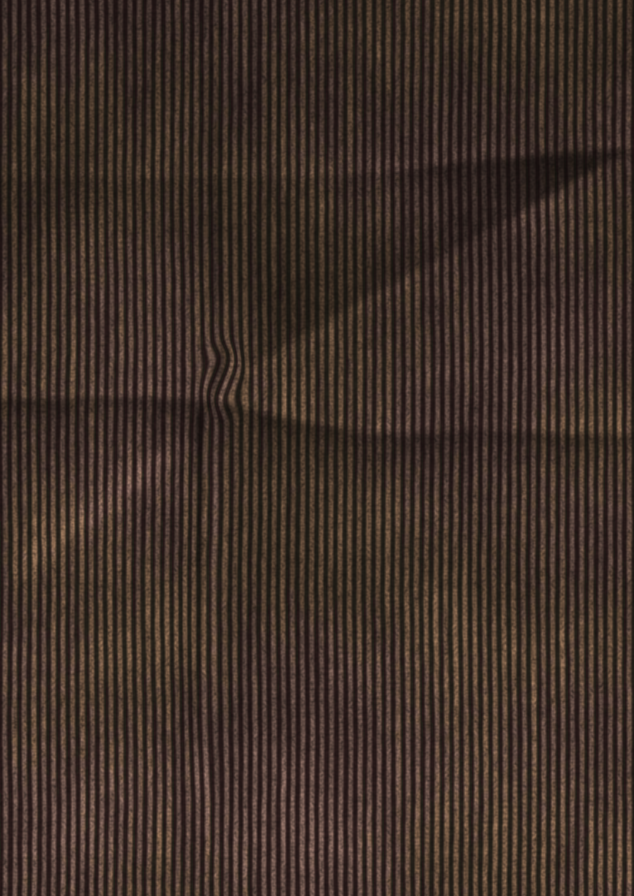
This texture is drawn by a WebGL 1 fragment shader. Its source:

```glsl
precision highp float;
// Dark brown ribbed cloth: fine vertical stripes crossed by soft creases and one pucker.
uniform vec2 u_resolution;

const float RIBS = 66.0;          // stripes across the width
const float RIB_HALF = 0.25;      // half width of a light rib, in pitches
const float RIB_SOFT = 0.13;      // softness of the rib edge, in pitches
const float WOBBLE = 0.005;       // sideways drift of the ribs
const float GRAIN = 0.46;         // strength of the weave grain
const float WEAR = 0.30;          // strength of the broad light and dark patches
const float ASPECT = 1.41436;     // cloth height in widths
const vec2 PUCKER = vec2(0.352, 0.815);
const vec2 PUCKER_SIZE = vec2(0.036, 0.048);
const float PUCKER_LEAN = 0.36;
const vec3 RIB_WARM = vec3(0.385, 0.295, 0.225);
const vec3 RIB_COOL = vec3(0.380, 0.297, 0.268);
const vec3 GROOVE_RED = vec3(0.143, 0.090, 0.088);
const vec3 GROOVE_OLIVE = vec3(0.128, 0.114, 0.088);

vec2 gradientAt(vec2 cell) {
  vec2 q = vec2(dot(cell, vec2(127.1, 311.7)), dot(cell, vec2(269.5, 183.3)));
  return 2.0 * fract(sin(q) * 43758.55) - 1.0;
}

// Gradient noise, roughly -0.7 to 0.7
float noise(vec2 p) {
  vec2 i = floor(p), f = fract(p);
  vec2 u = f * f * f * (f * (f * 6.0 - 15.0) + 10.0);
  vec2 e = vec2(1.0, 0.0);
  float low = mix(dot(gradientAt(i), f), dot(gradientAt(i + e), f - e), u.x);
  float high = mix(dot(gradientAt(i + e.yx), f - e.yx), dot(gradientAt(i + 1.0), f - 1.0), u.x);
  return mix(low, high, u.y);
}

float fbm(vec2 p) {
  float sum = 0.0, amp = 1.0;
  for (int i = 0; i < 4; i++) {
    sum += amp * noise(p);
    p = p * 2.03 + 17.3;
    amp *= 0.5;
  }
  return sum;
}

// Soft band that is 1 between a and b and fades over w
float span(float a, float b, float w, float x) {
  return smoothstep(a - w, a + w, x) * (1.0 - smoothstep(b - w, b + w, x));
}

// Light on the positive side of a crease, shadow on the negative side
float crease(float d, float lightWidth, float darkWidth, float light, float dark) {
  float side = smoothstep(-0.011, 0.011, d);
  return mix(-dark * exp(min(d, 0.0) / darkWidth), light * exp(-max(d, 0.0) / lightWidth), side);
}

float creaseShade(vec2 p) {
  float bend = 0.008 * noise(p * 6.0) + 0.003 * noise(p * 23.0);
  float uneven = 1.0 + 0.9 * noise(p * vec2(6.0, 4.0) + 5.0);
  // Two level creases
  float middle = p.y - 0.787 + 0.057 * smoothstep(0.25, 0.62, p.x) + bend;
  float upper = p.y - 1.134 - 0.044 * smoothstep(0.45, 1.0, p.x) + bend;
  float shade = crease(middle, 0.045, 0.03, 0.26, 0.30) * uneven;
  shade += crease(upper, 0.05, 0.07, 0.24, 0.28) * mix(0.4, 1.0, smoothstep(0.3, 0.85, p.x));
  // Rising diagonal, lit from below
  float diagonal = (0.833 + 0.568 * (p.x - 0.386) - p.y) * 0.87 + bend;
  shade += crease(diagonal, 0.028, 0.075, 0.24, 0.19) * smoothstep(0.37, 0.43, p.x) * uneven;
  // Pale worn streak falling to the left of the pucker
  float streak = (p.y - 0.52 - 0.75 * (p.x - 0.03)) * 0.8 + bend;
  shade += 0.27 * exp(-streak * streak / 0.0005) * span(0.02, 0.27, 0.05, p.x) * uneven;
  // Upright folds below and above the pucker
  float below = p.x - 0.315 + 0.012 * smoothstep(0.5, 0.2, p.y) + bend;
  float fade = smoothstep(0.12, 0.70, p.y) * (1.0 - smoothstep(0.74, 0.79, p.y));
  shade -= 0.46 * exp(-below * below / 0.00005) * fade;
  shade += 0.20 * exp(-pow(below - 0.020, 2.0) / 0.0002) * span(0.12, 0.74, 0.06, p.y);
  float above = p.x - 0.348 + bend;
  shade += crease(above, 0.03, 0.015, 0.06, 0.20) * span(0.87, 1.5, 0.05, p.y);
  return shade;
}

void main() {
  vec2 p = gl_FragCoord.xy / u_resolution * vec2(1.0, ASPECT);

  // Ribs drift gently and lean inside the pucker
  vec2 toPucker = p - PUCKER;
  vec2 scaled = toPucker / PUCKER_SIZE;
  float reach = dot(scaled, scaled);
  float pucker = exp(-reach * reach);
  float x = p.x + WOBBLE * noise(p * vec2(4.0, 3.0)) + 0.0012 * noise(p * vec2(30.0, 18.0));
  x -= PUCKER_LEAN * toPucker.y * pucker;
  x += 0.004 * exp(-pow((p.x - 0.315) / 0.03, 2.0)) * span(0.2, 0.76, 0.08, p.y);

  // Rib profile with a pixel-wide filter
  float pitch = x * RIBS;
  float ribId = floor(pitch);
  float across = fract(pitch) - 0.5;
  float ribVary = noise(vec2(ribId * 0.73 + 0.4, p.y * 6.0));
  float soft = RIB_SOFT + 0.4 * RIBS / u_resolution.x;
  float halfWidth = RIB_HALF + 0.05 * ribVary;
  float rib = 1.0 - smoothstep(halfWidth - soft, halfWidth + soft, abs(across));

  // Yarn colour: grooves split into reddish and olive areas
  float hue = noise(p * 3.1 + 8.0) + 0.5 * ribVary + 0.35 * across;
  float tint = smoothstep(-0.25, 0.25, hue + 0.4 * noise(p * 60.0));
  vec3 groove = mix(GROOVE_RED, GROOVE_OLIVE, tint);
  vec3 ribColour = mix(RIB_COOL, RIB_WARM, tint) * (1.0 + 0.30 * ribVary);
  vec3 colour = mix(groove, ribColour, rib);

  // Broad light, creases and wear; grooves catch less of it
  float light = mix(1.08, 0.76, smoothstep(0.1, 1.35, p.y));
  light += WEAR * fbm(p * vec2(3.5, 5.0) + 3.0) + creaseShade(p);
  light += 0.25 * pucker * sin(scaled.x * 5.0 - scaled.y * 2.0);
  light = clamp(light, 0.35, 1.5);
  light = mix(mix(0.95, light, 0.55), light, rib);

  // Weave grain with short fibres along the ribs
  float grain = noise(p * vec2(190.0, 210.0)) + 0.7 * noise(p * vec2(110.0, 50.0));
  light *= 1.0 + GRAIN * grain * mix(0.55, 1.0, rib);
  gl_FragColor = vec4(colour * light, 1.0);
}
```
